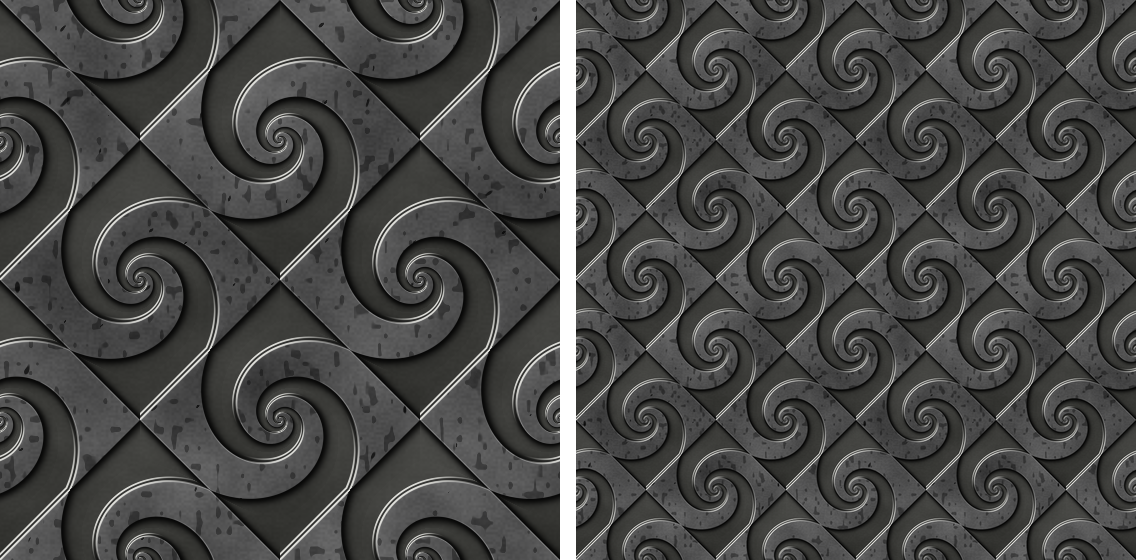
Left, the tile; right, the same tile 2 across and 2 down.
Give the GLSL for this pattern, as a Shadertoy shader.

```glsl
// Diamond lattice of worn steel tiles, each carved with a four-edged logarithmic spiral.
// A signed distance to the spiral and diamond edges gives raised and sunken levels,
// which are lit from the upper left; wrapping noise adds mottling, grain and pits.

const float REPEATS = 2.0;               // lattice periods across and down
const float HALF_DIAG = 0.5 / REPEATS;   // centre to corner of a diamond
const float SPIRAL_RADIUS = HALF_DIAG * 0.70711;
const float SPIRAL_RATE = 0.38;          // radius decay per radian
const float FULL_WIDTH_RADIUS = 0.075;   // relief narrows inside this radius
const float EYE_RADIUS = 0.005;
const float LINE_GAP = 0.0072;           // between the two highlight lines
const float LINE_HALF = 0.0011;
const float SHADOW_WIDTH = 0.011;
const float PIT_GRID = 13.0;
const vec2 LIGHT = vec2(-0.707, 0.707);
const vec3 RAISED = vec3(0.305, 0.305, 0.306);
const vec3 SUNKEN = vec3(0.240, 0.241, 0.228);
const vec3 SHINE = vec3(0.91, 0.91, 0.89);
const float PI = 3.14159;

float hash(vec2 p) {
    return fract(sin(dot(p, vec2(127.1, 311.7))) * 43758.5453);
}

// Value noise that wraps after n cells
float noise(vec2 uv, vec2 n) {
    vec2 g = uv * n, i = floor(g), f = fract(g);
    f = f * f * (3.0 - 2.0 * f);
    vec2 a = mod(i, n), b = mod(i + 1.0, n);
    return mix(mix(hash(a + n), hash(vec2(b.x, a.y) + n), f.x),
               mix(hash(vec2(a.x, b.y) + n), hash(b + n), f.x), f.y);
}

float fbm(vec2 uv, vec2 n) {
    float sum = 0.0, gain = 0.5;
    for (int k = 0; k < 5; k++) {
        sum += gain * noise(uv, n);
        n *= 2.0;
        gain *= 0.55;
    }
    return sum;
}

// Offset from the centre of the nearest diamond
vec2 diamondCell(vec2 uv) {
    vec2 a = mod(uv + vec2(HALF_DIAG, 0.0), 2.0 * HALF_DIAG) - HALF_DIAG;
    vec2 b = mod(uv + vec2(0.0, HALF_DIAG), 2.0 * HALF_DIAG) - HALF_DIAG;
    return abs(a.x) + abs(a.y) < abs(b.x) + abs(b.y) ? a : b;
}

// xy: normal from raised to sunken, z: distance, positive on the raised side
vec3 relief(vec2 p) {
    float r = max(length(p), 1e-4);
    vec2 radial = p / r, around = vec2(-radial.y, radial.x);
    float turn = atan(p.y, p.x) - max(log(SPIRAL_RADIUS / r), 0.0) / SPIRAL_RATE;
    float w = mod(turn + PI * 0.5, PI) - PI * 0.5;
    float level = PI * 0.25 - abs(w);
    float spiral = level * r * SPIRAL_RATE / sqrt(1.0 + SPIRAL_RATE * SPIRAL_RATE);
    float border = (HALF_DIAG - abs(p.x) - abs(p.y)) * 0.70711;
    float side = level > 0.0 ? 1.0 : -1.0;
    vec2 spiralNormal = sign(w) * normalize(around + radial / SPIRAL_RATE);
    vec2 borderNormal = side * sign(p) * 0.70711;
    return border < abs(spiral) ? vec3(borderNormal, side * border)
                                : vec3(spiralNormal, spiral);
}

float line(float d, float halfWidth, float px) {
    return 1.0 - smoothstep(halfWidth - 0.5 * px, halfWidth + 0.8 * px, abs(d));
}

// Sparse elongated dents, one at most per grid cell
float pits(vec2 uv) {
    vec2 id = mod(floor(uv * PIT_GRID), PIT_GRID);
    vec2 v = fract(uv * PIT_GRID) - 0.3 - 0.4 * vec2(hash(id + 3.1), hash(id + 7.7));
    float a = 0.5 + 1.2 * hash(id + 5.3);
    v = mat2(cos(a), -sin(a), sin(a), cos(a)) * v * vec2(1.0, 2.6);
    float size = 0.04 + 0.13 * pow(hash(id + 9.2), 3.0);
    float ragged = length(v) + 0.10 * (noise(uv, vec2(110.0)) - 0.5);
    return step(0.5, hash(id + 1.9)) * (1.0 - smoothstep(size * 0.5, size, ragged));
}

void mainImage(out vec4 fragColor, in vec2 fragCoord) {
    vec2 uv = fragCoord / iResolution.xy;
    float px = 1.0 / min(iResolution.x, iResolution.y);
    vec2 p = diamondCell(uv);
    float r = length(p);
    vec3 edge = relief(p);
    float d = edge.z, lit = dot(edge.xy, LIGHT);
    float scale = clamp(r / FULL_WIDTH_RADIUS, 0.12, 1.0);
    float gloss = smoothstep(0.25, 1.0, lit);

    // Worn metal surfaces
    float mottle = fbm(uv, vec2(6.0)) - 0.56;
    float grain = noise(uv, vec2(230.0)) - 0.5;
    float streak = fbm(uv + 0.04 * mottle, vec2(5.0, 9.0)) - 0.56;
    vec3 top = RAISED + 0.26 * mottle + 0.045 * grain;
    top *= 1.0 - 0.68 * pits(uv);
    top *= 1.0 - 0.35 * smoothstep(0.74, 0.84, noise(uv, vec2(90.0, 60.0)));
    vec3 floorColor = SUNKEN + 0.10 * streak + 0.018 * grain + 0.14 * p.y;

    // Shadow below the walls, deepest away from the light
    float reach = SHADOW_WIDTH * scale * mix(1.0, 0.65, smoothstep(-0.7, 0.3, lit));
    float depth = max(-d, 0.0) / reach;
    floorColor *= 1.0 - 0.86 * mix(1.0, 0.55, gloss) * exp(-depth * depth);
    floorColor *= 1.0 - 0.20 * exp(-depth * 0.45);
    vec3 color = mix(floorColor, top, smoothstep(-0.7 * px, 0.7 * px, d));

    // Thin rim and the double highlight on walls facing the light
    float rim = line(d - 0.0008 * scale, 0.0007 * scale, px);
    color += 0.20 * rim * smoothstep(-0.7, 0.2, lit);
    float halfLine = LINE_HALF * mix(0.55, 1.25, gloss) * scale;
    float inner = line(d + 0.0006 * scale, halfLine, px);
    float outer = line(d + LINE_GAP * scale, halfLine, px) * mix(0.55, 1.0, gloss);
    color += 0.07 * gloss * exp(-abs(d + 0.5 * LINE_GAP * scale) / (0.010 * scale));
    color = mix(color, SHINE, max(inner, outer) * gloss * 0.95);

    // Solid eye where the arms become too fine
    color = mix(RAISED, color, smoothstep(EYE_RADIUS * 0.4, EYE_RADIUS, r));
    fragColor = vec4(clamp(color, 0.0, 1.0), 1.0);
}
```
